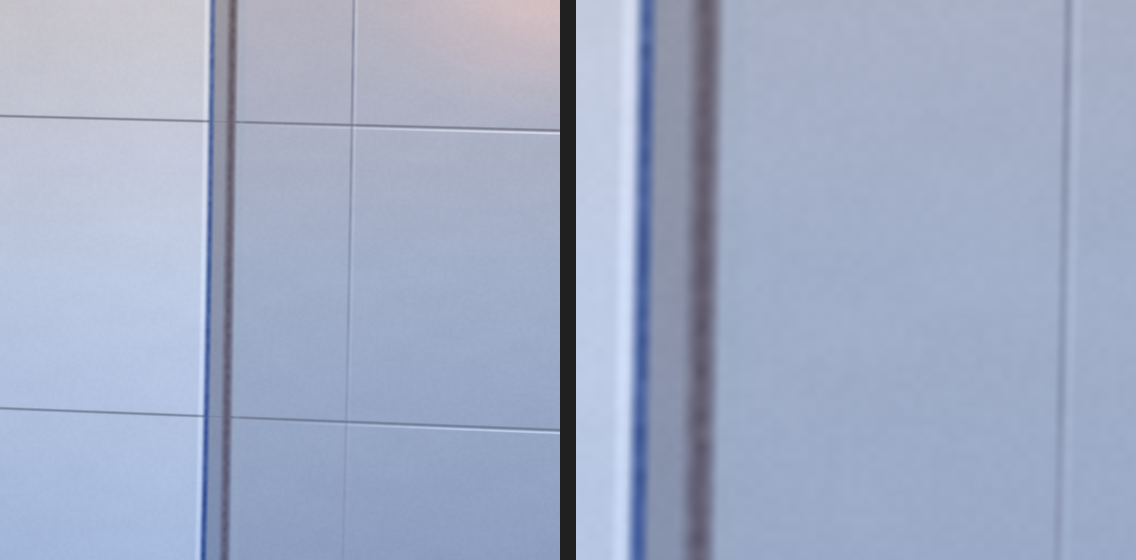
Left, the full canvas; right, a detail of the centre.
Write a WebGL 2 fragment shader that draws this texture.

```glsl
#version 300 es
precision highp float;
// Pale blue wall panels with thin seams, split by a dark-edged upright joint.
uniform vec2 u_resolution;
out vec4 fragColor;

float hash(vec2 p) {
    p = fract(p * vec2(0.1031, 0.1137));
    p += dot(p, p.yx + 33.33);
    return fract((p.x + p.y) * p.x * 17.0);
}

float noise(vec2 p) {
    vec2 cell = floor(p), f = fract(p);
    f = f * f * (3.0 - 2.0 * f);
    return mix(mix(hash(cell), hash(cell + vec2(1, 0)), f.x),
               mix(hash(cell + vec2(0, 1)), hash(cell + vec2(1, 1)), f.x), f.y);
}

// Soft stroke: 1 on the centre line, fading to 0 at the given half width
float stroke(float d, float halfWidth) {
    return 1.0 - smoothstep(0.0, max(halfWidth, 1.0 / u_resolution.y), abs(d));
}

// Three-stop vertical gradient
vec3 ramp(vec3 low, vec3 middle, vec3 high, float t) {
    return t < 0.5 ? mix(low, middle, t * 2.0) : mix(middle, high, t * 2.0 - 1.0);
}

void main() {
    vec2 uv = gl_FragCoord.xy / u_resolution;
    float px = 1.0 / u_resolution.x;

    // Slightly leaning and bowed uprights
    float bow = 0.006 * uv.y * (1.0 - uv.y);
    float jointLeft = uv.x - (0.362 + 0.017 * uv.y + bow);
    float jointRight = uv.x - (0.401 + 0.015 * uv.y);
    float seamX = uv.x - (0.612 + 0.0195 * uv.y + bow);

    // Panel faces: bright left, shaded right, warm glow in the upper right corner
    vec3 leftFace = ramp(vec3(0.64, 0.72, 0.86), vec3(0.735, 0.785, 0.885), vec3(0.785, 0.775, 0.80), uv.y);
    leftFace += 0.02 * smoothstep(0.0, 0.36, uv.x) - 0.008;
    vec3 rightFace = ramp(vec3(0.55, 0.62, 0.755), vec3(0.632, 0.685, 0.79), vec3(0.71, 0.70, 0.75), uv.y);
    float glow = 1.0 - smoothstep(0.0, 0.36, length((uv - vec2(0.99, 1.02)) * vec2(0.9, 1.3)));
    rightFace += vec3(0.12, 0.05, 0.01) * glow;
    float onRight = smoothstep(-px, px, jointLeft);
    vec3 color = mix(leftFace, rightFace, onRight);

    // Horizontal seams, spreading apart towards the right
    float spacing = 0.522 + 0.013 * uv.x;
    float row = (uv.y - 0.793 + 0.026 * uv.x) / spacing;
    float seamY = (row - floor(row + 0.5)) * spacing;
    float beyondJoint = smoothstep(0.4, 0.95, uv.x);
    vec3 seamColor = mix(vec3(0.39, 0.45, 0.55), vec3(0.44, 0.43, 0.47), uv.y);
    color = mix(color, seamColor, 0.75 * stroke(seamY, 0.0042));
    color += 0.16 * beyondJoint * stroke(seamY + 0.0055, 0.0035);

    // Faint upright seam, dissolving downwards, with a pale lip at its right
    float seamFade = mix(0.22, 0.58, smoothstep(0.1, 0.85, uv.y)) * (0.8 + 0.4 * noise(vec2(3.0, uv.y * 45.0)));
    color = mix(color, vec3(0.46, 0.49, 0.59), seamFade * stroke(seamX, 0.0045));
    color += 0.05 * uv.y * stroke(seamX - 0.006, 0.004);

    // Joint: grey-blue channel, blue left edge, brown shadow at the right
    float channel = smoothstep(-0.002, 0.004, jointLeft) * (1.0 - smoothstep(0.002, 0.012, jointRight));
    vec3 channelColor = mix(vec3(0.48, 0.55, 0.69), vec3(0.60, 0.59, 0.62), uv.y);
    color = mix(color, channelColor, channel * (0.9 - 0.3 * stroke(seamY, 0.006)));
    color += 0.07 * stroke(jointLeft + 0.010, 0.007);
    float mottle = noise(vec2(uv.x * 120.0, uv.y * 110.0));
    vec3 edgeBlue = mix(vec3(0.19, 0.31, 0.59), vec3(0.34, 0.42, 0.61), uv.y);
    color = mix(color, edgeBlue + 0.08 * (mottle - 0.5), 0.95 * stroke(jointLeft - 0.001, 0.0085));
    vec3 shadowBrown = mix(vec3(0.35, 0.35, 0.46), vec3(0.40, 0.36, 0.39), uv.y);
    color = mix(color, shadowBrown + 0.06 * (mottle - 0.5), 0.95 * stroke(jointRight, 0.0135));
    color = mix(color, vec3(0.60, 0.67, 0.74), 0.3 * stroke(jointRight - 0.018, 0.010));

    // Soft blotches and fine grain
    color += 0.012 * (noise(uv * vec2(14.0, 32.0)) - 0.5) + 0.014 * (noise(uv * 190.0) - 0.5);
    fragColor = vec4(clamp(color, 0.0, 1.0), 1.0);
}
```
